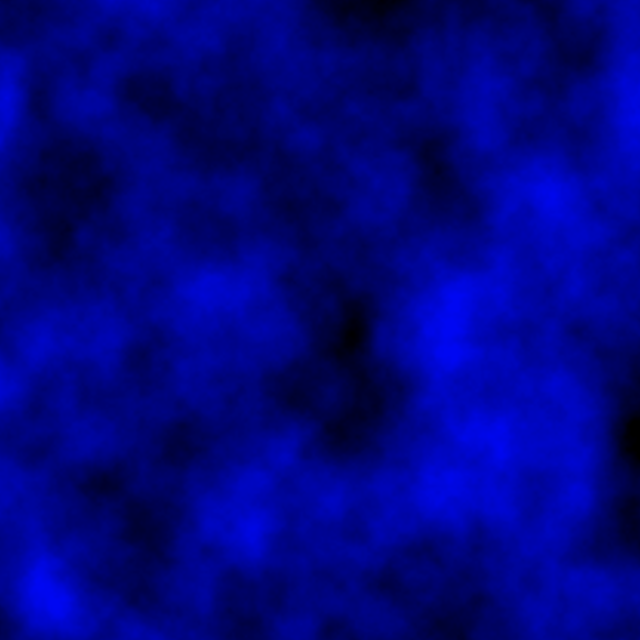
Reproduce this texture procedurally as a Shadertoy shader.

```glsl
// Soft blue clouds: layered value noise drifting between near black and vivid blue.

const float BASE_CELLS = 6.5;    // largest cloud cells across the canvas
const int   OCTAVES    = 6;
const float GAIN       = 0.51;   // strength of each finer layer
const float MEAN_BLUE  = 0.52;
const float CONTRAST   = 1.42;
const vec3  CLOUD_TINT = vec3(0.0, 0.03, 1.0);

// Pseudo-random value in 0..1 for a lattice point
float hash(vec2 cell) {
    vec3 p = fract(cell.xyx * 0.1031);
    p += dot(p, p.yzx + 33.33);
    return fract((p.x + p.y) * p.z);
}

// Smoothly interpolated lattice noise
float valueNoise(vec2 p) {
    vec2 cell = floor(p);
    vec2 t = smoothstep(0.0, 1.0, fract(p));
    float bottom = mix(hash(cell), hash(cell + vec2(1.0, 0.0)), t.x);
    float top = mix(hash(cell + vec2(0.0, 1.0)), hash(cell + 1.0), t.x);
    return mix(bottom, top, t.y);
}

// Sum of octaves, normalised to 0..1
float clouds(vec2 p, float gain) {
    float sum = 0.0;
    float total = 0.0;
    float amplitude = 1.0;
    for (int i = 0; i < OCTAVES; i++) {
        sum += amplitude * valueNoise(p);
        total += amplitude;
        amplitude *= gain;
        p = p * 2.0 + vec2(37.3, 17.7);
    }
    return sum / total;
}

// Maps cloud density to a shade of blue
vec3 shade(float density, float contrast) {
    float blue = MEAN_BLUE + (density - 0.5) * contrast;
    return CLOUD_TINT * clamp(blue, 0.0, 0.95);
}

void mainImage(out vec4 fragColor, in vec2 fragCoord) {
    vec2 uv = fragCoord / iResolution.y;
    float density = clouds(uv * BASE_CELLS + vec2(23.4, 51.6), GAIN);
    fragColor = vec4(shade(density, CONTRAST), 1.0);
}
```
